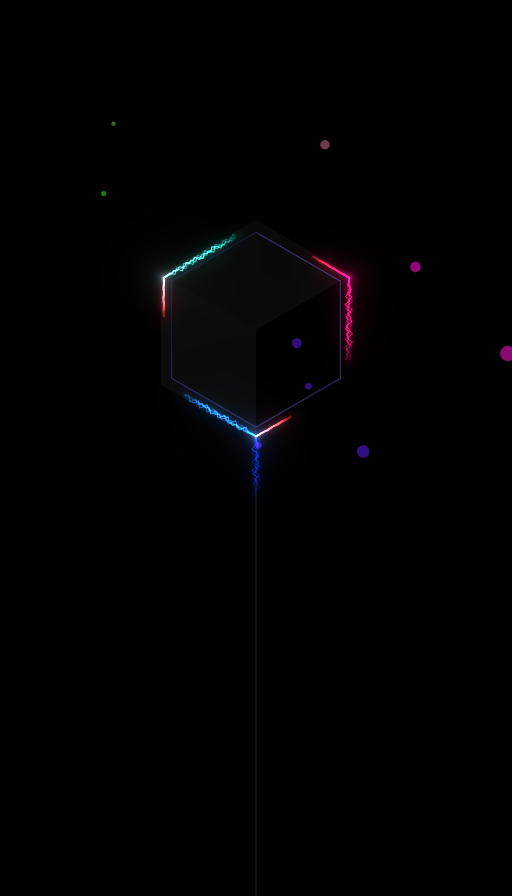
Write a Shadertoy shader that draws this background.

```glsl
// Dark cube edged with neon lightning, hanging on a thin thread among coloured sparks.
#define CUBE_CENTRE vec2(0.0, 0.132)
#define CUBE_RADIUS 0.1225
#define OUTLINE_RADIUS 0.1087
#define LINE_HALF_WIDTH 0.0006
#define BOLT_HALF_WIDTH 0.0009
#define GLOW_REACH 0.0045
#define HAZE_REACH 0.020
#define STRANDS 3
#define SPARKS 9

const float HALF_ROOT3 = 0.8660254;

float pixelSize;

// Antialiased coverage of a shape from its signed distance
float coverage(float dist) {
    return clamp(0.5 - dist / pixelSize, 0.0, 1.0);
}

// Signed distance to a hexagon standing on a vertex
float hexagon(vec2 p, float radius) {
    p = abs(p);
    return max(p.x, 0.5 * p.x + HALF_ROOT3 * p.y) - HALF_ROOT3 * radius;
}

// Layered sines give the crooked path of a strand
float crooked(float s, float phase) {
    return 0.5 * sin(230.0 * s + phase)
         + 0.3 * sin(510.0 * s + 2.3 * phase)
         + 0.2 * sin(1130.0 * s + 4.1 * phase);
}

// Glowing discharge from a to b, with a colour at each end
vec3 bolt(vec2 p, vec2 a, vec2 b, vec3 colourA, vec3 colourB, float roughness) {
    float len = distance(a, b);
    vec2 dir = (b - a) / len;
    float along = dot(p - a, dir);
    float across = dot(p - a, vec2(-dir.y, dir.x));
    float u = clamp(along / len, 0.0, 1.0);
    float past = along - u * len;
    float pinch = smoothstep(0.0, 0.2, u);
    float fade = 1.0 - 0.65 * smoothstep(0.65, 1.0, u);

    float core = 0.0;
    for (int i = 0; i < STRANDS; i++) {
        float k = float(i);
        float offset = roughness * pinch * crooked(along, 1.7 + 2.4 * k + 19.0 * a.x);
        float dist = length(vec2(past, across - offset));
        core += coverage(dist - BOLT_HALF_WIDTH) * (0.75 - 0.2 * k);
    }
    core = min(core, 1.0) * fade;

    float axis = length(vec2(past, across));
    float glow = 0.30 * exp(-axis / GLOW_REACH) + 0.055 * exp(-axis / HAZE_REACH);
    vec3 tint = mix(colourA, colourB, u);
    return tint * (core + glow * fade) + 0.22 * core * core * tint.g;
}

// Three faces: dim lid, dim left side, black right side
vec3 cubeFaces(vec2 q) {
    float slope = abs(q.x) / (2.0 * HALF_ROOT3);
    float lid = coverage((slope - q.y) * HALF_ROOT3 * 1.1547 * HALF_ROOT3);
    float left = coverage(q.x) * (1.0 - lid);
    vec3 lidColour = vec3(0.040, 0.041, 0.042) * mix(1.0, 0.75, q.y / CUBE_RADIUS);
    vec3 leftColour = vec3(0.045, 0.045, 0.047) * mix(1.0, 0.8, -q.y / CUBE_RADIUS);
    vec3 face = lidColour * lid + leftColour * left;
    return face * coverage(hexagon(q, CUBE_RADIUS));
}

// Thin inner outline, brightest along the upper right
vec3 outline(vec2 q) {
    float line = coverage(abs(hexagon(q, OUTLINE_RADIUS)) - LINE_HALF_WIDTH);
    float right = smoothstep(-0.01, 0.01, q.x);
    float lower = smoothstep(0.0, -0.06, q.y);
    float strength = mix(0.22 + 0.35 * lower, 0.75, right);
    return vec3(0.24, 0.23, 0.55) * line * strength;
}

// Sparks: x, y, radius; hue follows the place
void addSparks(inout vec3 colour, vec2 p) {
    vec3 sparks[SPARKS] = vec3[SPARKS](
        vec3(-0.159, 0.362, 0.0024), vec3(-0.170, 0.284, 0.0029),
        vec3(0.077, 0.3385, 0.0052), vec3(0.178, 0.202, 0.0059),
        vec3(0.281, 0.1055, 0.0085), vec3(0.0455, 0.117, 0.0055),
        vec3(0.0585, 0.069, 0.0037), vec3(0.1195, -0.004, 0.0070),
        vec3(0.003, 0.003, 0.0036));
    for (int i = 0; i < SPARKS; i++) {
        vec3 s = sparks[i];
        vec3 tint = mix(vec3(0.20, 0.06, 0.53), vec3(0.57, 0.04, 0.48), smoothstep(0.13, 0.17, s.x));
        tint = mix(tint, vec3(0.46, 0.24, 0.32), step(0.3, s.y));
        vec3 green = mix(vec3(0.08, 0.52, 0.08), vec3(0.24, 0.42, 0.14), step(0.3, s.y));
        tint = mix(tint, green, step(s.x, -0.1));
        colour = mix(colour, tint, 0.95 * coverage(distance(p, s.xy) - s.z));
    }
}

void mainImage(out vec4 fragColor, in vec2 fragCoord) {
    pixelSize = 1.0 / iResolution.y;
    vec2 p = (fragCoord - 0.5 * iResolution.xy) * pixelSize;
    vec2 q = p - CUBE_CENTRE;
    vec3 colour = cubeFaces(q) + outline(q);

    // Thread down to the lower edge
    float thread = coverage(abs(p.x) - LINE_HALF_WIDTH) * smoothstep(0.0, -0.06, p.y);
    colour += vec3(0.12, 0.12, 0.13) * thread;

    addSparks(colour, p);

    // Discharges along the cube's rim
    vec2 leftCorner = vec2(-0.103, 0.190), rightCorner = vec2(0.104, 0.190), foot = vec2(0.0, 0.013);
    vec3 red = vec3(1.0, 0.12, 0.16), pink = vec3(1.0, 0.05, 0.48), pale = vec3(0.85, 0.65, 0.75);
    vec3 cyan = vec3(0.05, 0.85, 0.78), azure = vec3(0.08, 0.52, 1.0), deep = vec3(0.03, 0.16, 0.85);
    colour += bolt(p, leftCorner, vec2(-0.0234, 0.2357), mix(cyan, pale, 0.4), cyan, 0.0035);
    colour += bolt(p, leftCorner, vec2(-0.103, 0.147), pale, red, 0.0010);
    colour += bolt(p, rightCorner, vec2(0.0638, 0.2135), pink, red, 0.0008);
    colour += bolt(p, rightCorner, vec2(0.103, 0.099), pink, pink, 0.0042);
    colour += bolt(p, foot, vec2(-0.0794, 0.0586), azure, azure, 0.0035);
    colour += bolt(p, foot, vec2(0.039, 0.035), pale, red, 0.0008);
    colour += bolt(p, foot, vec2(0.0, -0.053), deep, deep * 0.5, 0.0050);

    fragColor = vec4(min(colour, 1.0), 1.0);
}
```
